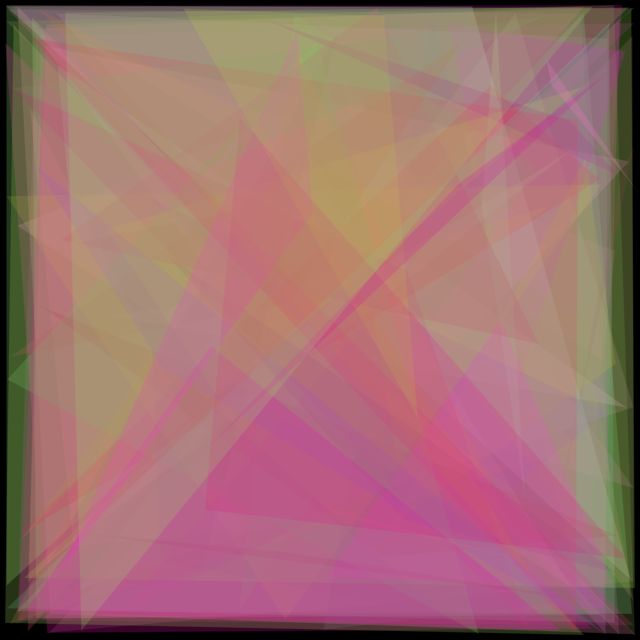
Reproduce this background procedurally as a WebGL 1 fragment shader.

```glsl
precision highp float;

uniform vec2 u_resolution;

float hash(float n) {
  return fract(sin(n * 12.9898 + 4.1) * 43758.5);
}

vec2 hash2(float n) {
  return vec2(hash(n), hash(n + 0.37));
}

float cross2(vec2 a, vec2 b) {
  return a.x * b.y - a.y * b.x;
}

// Signed distance to the line from a to b, positive on its left
float leftOf(vec2 p, vec2 a, vec2 b) {
  return cross2(b - a, p - a) / max(length(b - a), 0.001);
}

// Coverage of a triangle with softened edges, for either winding
float triangle(vec2 p, vec2 a, vec2 b, vec2 c) {
  float winding = sign(cross2(b - a, c - a));
  float inside = min(leftOf(p, a, b), min(leftOf(p, b, c), leftOf(p, c, a)));
  inside = min(winding * leftOf(p, a, b),
           min(winding * leftOf(p, b, c), winding * leftOf(p, c, a)));
  return smoothstep(-0.0013, 0.0013, inside);
}

// Canvas corner number k, counted around the square, pulled inwards at random
vec2 insetCorner(float k, float seed) {
  vec2 corner = vec2(step(1.5, mod(k, 4.0)), step(1.5, mod(k + 1.0, 4.0)));
  vec2 h = hash2(seed);
  return corner + (1.0 - 2.0 * corner) * (0.008 + 0.09 * h * h);
}

// Random point, more likely near the canvas border than in the middle
vec2 scatteredPoint(float seed) {
  return 0.01 + 0.98 * smoothstep(0.0, 1.0, hash2(seed));
}

// Rosy tint with wide variation towards magenta, tan and green
vec3 tint(float seed) {
  vec3 h = vec3(hash(seed), hash(seed + 0.71), hash(seed + 1.43));
  return mix(vec3(0.46, 0.03, 0.2), vec3(0.98, 0.9, 0.83), h);
}

void main() {
  vec2 p = gl_FragCoord.xy / u_resolution;
  vec3 color = vec3(0.0);

  // Half-square triangles build up the ragged frame
  for (int i = 0; i < 16; i++) {
    float k = float(i);
    float seed = k * 5.3 + 2.0;
    float cover = triangle(p, insetCorner(k, seed),
                           insetCorner(k + 1.0, seed + 1.1),
                           insetCorner(k + 2.0, seed + 2.3));
    color = mix(color, tint(seed + 3.7), 0.24 * cover);
  }

  // Loose translucent shards and slivers
  for (int i = 0; i < 52; i++) {
    float seed = float(i) * 7.9 + 131.0;
    float cover = triangle(p, scatteredPoint(seed),
                           scatteredPoint(seed + 1.7),
                           scatteredPoint(seed + 3.1));
    float opacity = 0.14 + 0.14 * hash(seed + 6.1);
    color = mix(color, tint(seed + 4.3), opacity * cover);
  }

  gl_FragColor = vec4(color, 1.0);
}
```
